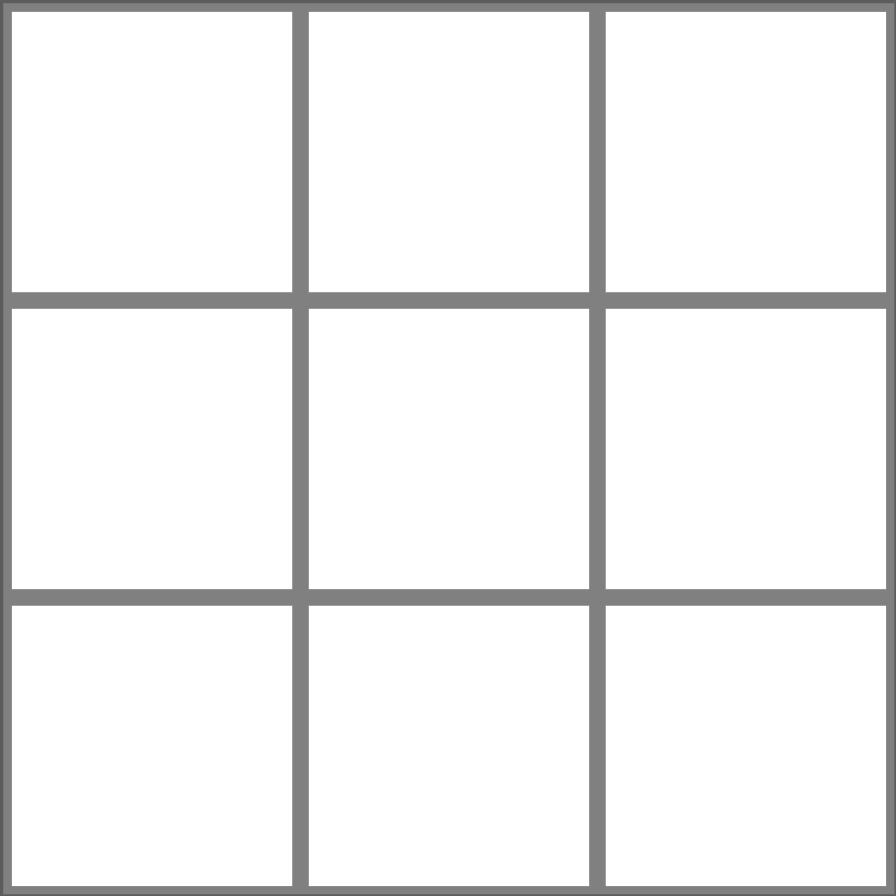
Reproduce this pattern procedurally as a WebGL 1 fragment shader.

```glsl
precision mediump float;
// Three by three white square panes in a grey grid with a thin dark outer rim.

uniform vec2 u_resolution;

const float PANES = 3.0;
const float PITCH = 0.3314;
const float PANE_SIZE = 0.3129;
const vec2 GRID_CENTER = vec2(0.5011, 0.4989);
const vec2 RIM_LOW = vec2(0.0036, 0.0019);   // left, bottom
const vec2 RIM_HIGH = vec2(0.0019, 0.0036);  // right, top

const vec3 PANE_COLOR = vec3(1.0);
const vec3 LINE_COLOR = vec3(0.502);
const vec3 RIM_COLOR = vec3(0.36);

// Signed distance to an axis-aligned box centred on the origin
float boxDistance(vec2 p, vec2 halfSize) {
  vec2 d = abs(p) - halfSize;
  return length(max(d, 0.0)) + min(max(d.x, d.y), 0.0);
}

// Coverage of a shape, smoothed over one pixel
float coverage(float dist, float pixel) {
  return clamp(0.5 - dist / pixel, 0.0, 1.0);
}

// Position relative to the centre of the nearest pane
vec2 paneCoord(vec2 p, float pitch, float count) {
  float last = 0.5 * (count - 1.0);
  vec2 index = clamp(floor(p / pitch + 0.5), -last, last);
  return p - index * pitch;
}

void main() {
  vec2 uv = gl_FragCoord.xy / u_resolution;
  float pixel = 1.0 / min(u_resolution.x, u_resolution.y);

  // Dark rim around the grey frame
  vec2 frameCenter = 0.5 * (RIM_LOW + 1.0 - RIM_HIGH);
  vec2 frameHalf = 0.5 * (1.0 - RIM_HIGH - RIM_LOW);
  float frame = boxDistance(uv - frameCenter, frameHalf);
  vec3 color = mix(RIM_COLOR, LINE_COLOR, coverage(frame, pixel));

  // White panes
  vec2 local = paneCoord(uv - GRID_CENTER, PITCH, PANES);
  float pane = boxDistance(local, vec2(0.5 * PANE_SIZE));
  color = mix(color, PANE_COLOR, coverage(pane, pixel));

  gl_FragColor = vec4(color, 1.0);
}
```
